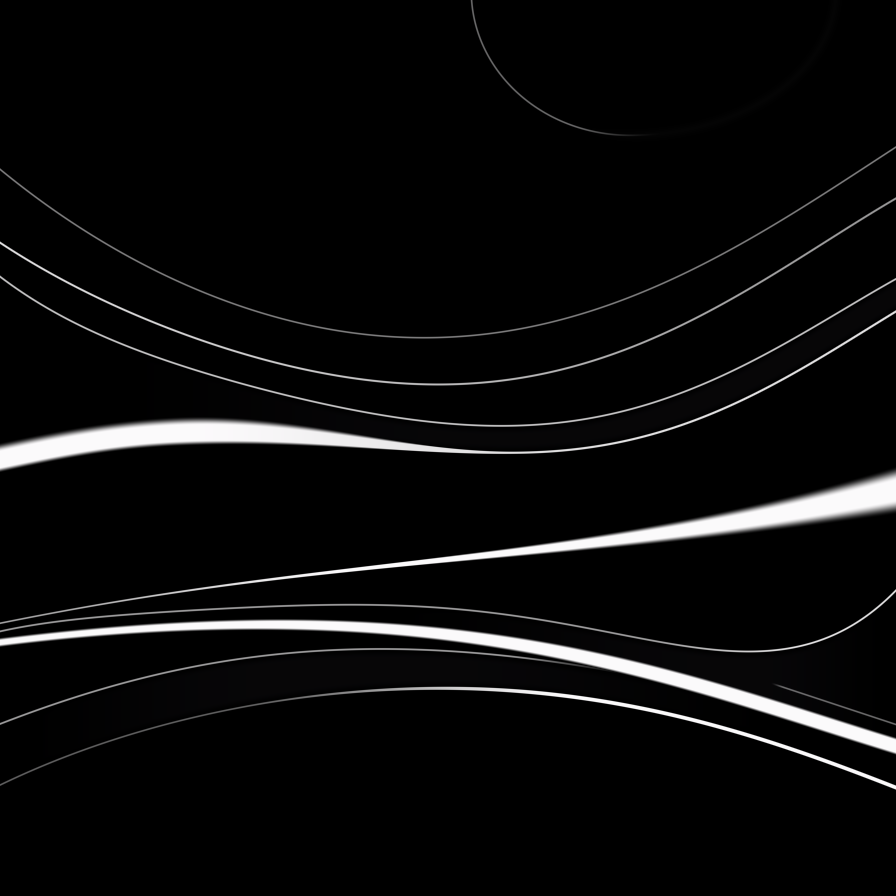
Write a WebGL 2 fragment shader that draws this background.

```glsl
#version 300 es
precision highp float;

uniform vec2 u_resolution;
out vec4 outColor;

// Height of a curve: even and odd polynomial terms in s = 2x - 1
struct Curve { vec3 even; vec3 odd; };

// Upper sweep, top to bottom
const Curve SWEEP_TOP  = Curve(vec3(0.6237, 0.2156, -0.0158), vec3(0.0229, 0.0066, -0.0171));
const Curve SWEEP_MID  = Curve(vec3(0.5710, 0.2105, -0.0276), vec3(0.0092, 0.0531, -0.0376));
const Curve SWEEP_LOW  = Curve(vec3(0.5273, 0.1605, 0.0022), vec3(-0.0423, 0.1069, -0.0659));
const Curve RIBBON_LEFT = Curve(vec3(0.4974, 0.0967, -0.0238), vec3(-0.0363, 0.1750, -0.0566));

// Lower sweep, top to bottom
const Curve RIBBON_RIGHT = Curve(vec3(0.3757, 0.0029, 0.0), vec3(0.0540, 0.0242, -0.0040));
const Curve HOOK       = Curve(vec3(0.3210, -0.1057, 0.1029), vec3(-0.0399, -0.0190, 0.0818));
const Curve SPUR       = Curve(vec3(0.3566, 0.0, 0.0), vec3(-0.1652, 0.0, 0.0));
const Curve BAND       = Curve(vec3(0.2917, -0.0792, 0.0126), vec3(-0.0579, -0.0066, 0.0066));
const Curve ARCH_INNER = Curve(vec3(0.2734, -0.0944, 0.0), vec3(-0.0300, 0.0249, -0.0079));
const Curve ARCH_OUTER = Curve(vec3(0.2318, -0.1094, 0.0), vec3(-0.0031, -0.0088, 0.0105));

// Faint loop at the top edge
const vec2 LOOP_CENTER = vec2(0.703, 1.010);
const vec2 LOOP_RADII_LEFT = vec2(0.177, 0.161);
const vec2 LOOP_RADII_RIGHT = vec2(0.230, 0.161);

const vec3 LIGHT = vec3(0.985, 0.98, 0.985);
const vec3 SHEEN = vec3(0.026, 0.023, 0.029);
const float HAIRLINE = 0.0009;
const float EDGE_PIXELS = 0.75;

float height(Curve c, float x) {
  float s = 2.0 * x - 1.0;
  float q = s * s;
  vec3 powers = vec3(1.0, q, q * q);
  return dot(c.even, powers) + s * dot(c.odd, powers);
}

float slope(Curve c, float x) {
  float s = 2.0 * x - 1.0;
  float q = s * s;
  return 2.0 * (s * (2.0 * c.even.y + 4.0 * c.even.z * q)
    + dot(c.odd, vec3(1.0, 3.0 * q, 5.0 * q * q)));
}

// Signed distance, positive above the curve
float curveDistance(Curve c, vec2 p) {
  float m = slope(c, p.x);
  return (p.y - height(c, p.x)) / sqrt(1.0 + m * m);
}

float lineMask(float d, float halfWidth, float softness) {
  float edge = max(softness, EDGE_PIXELS / min(u_resolution.x, u_resolution.y));
  return 1.0 - smoothstep(halfWidth - edge, halfWidth + edge, abs(d));
}

float stroke(Curve c, vec2 p, float halfWidth, float softness) {
  return lineMask(curveDistance(c, p), halfWidth, softness);
}

// Area between two curves
float between(Curve top, Curve bottom, vec2 p) {
  return smoothstep(0.0, 0.01, height(top, p.x) - p.y)
    * smoothstep(0.0, 0.01, p.y - height(bottom, p.x));
}

float loopLight(vec2 p) {
  vec2 offset = p - LOOP_CENTER;
  vec2 radii = offset.x < 0.0 ? LOOP_RADII_LEFT : LOOP_RADII_RIGHT;
  vec2 unit = offset / radii;
  float d = (dot(unit, unit) - 1.0) / max(2.0 * length(unit / radii), 0.001);
  float fade = 1.0 - smoothstep(0.63, 0.74, p.x);
  return 0.42 * fade * lineMask(d, HAIRLINE, 0.0)
    + 0.025 * (1.0 - fade) * lineMask(d, 0.002, 0.008);
}

void main() {
  vec2 p = gl_FragCoord.xy / u_resolution;
  float x = p.x;
  float light = loopLight(p);

  // Upper hairlines
  light = max(light, 0.50 * stroke(SWEEP_TOP, p, HAIRLINE, 0.0));
  light = max(light, mix(0.9, 0.6, x) * stroke(SWEEP_MID, p, 0.0011, 0.0));
  light = max(light, 0.78 * stroke(SWEEP_LOW, p, 0.0010, 0.0));

  // Left ribbon: softer above, narrowing into a line
  float narrowing = smoothstep(0.20, 0.58, x);
  float leftDistance = curveDistance(RIBBON_LEFT, p);
  float leftSoftness = mix(leftDistance > 0.0 ? 0.005 : 0.003, 0.0, narrowing);
  light = max(light, mix(1.0, 0.9, narrowing)
    * lineMask(leftDistance, mix(0.0125, 0.0012, narrowing), leftSoftness));

  // Right ribbon: widens and blurs towards the right edge
  float widening = x * x * x;
  light = max(light, mix(0.65, 1.0, smoothstep(0.0, 0.4, x))
    * stroke(RIBBON_RIGHT, p, HAIRLINE + 0.0175 * widening, 0.008 * widening));

  // Lower lines
  light = max(light, mix(0.62, 0.9, smoothstep(0.7, 0.9, x)) * stroke(HOOK, p, 0.0010, 0.0));
  light = max(light, 0.42 * smoothstep(0.86, 0.875, x) * stroke(SPUR, p, HAIRLINE, 0.0));
  light = max(light, stroke(BAND, p, mix(0.0038, 0.0080, smoothstep(0.0, 0.85, x)), 0.0018));
  light = max(light, 0.62 * (1.0 - smoothstep(0.55, 0.72, x)) * stroke(ARCH_INNER, p, 0.0010, 0.0));
  float brightening = smoothstep(0.25, 0.65, x);
  light = max(light, mix(0.38, 1.0, brightening)
    * stroke(ARCH_OUTER, p, mix(HAIRLINE, 0.0021, brightening), 0.0));

  // Faint sheen inside the folds
  float sheen = between(SWEEP_LOW, RIBBON_LEFT, p) * smoothstep(0.1, 0.5, x)
    + between(HOOK, BAND, p) * smoothstep(0.4, 0.8, x) * (1.0 - smoothstep(0.85, 1.0, x))
    + between(ARCH_INNER, ARCH_OUTER, p) * smoothstep(0.0, 0.3, x) * (1.0 - smoothstep(0.5, 0.9, x));

  outColor = vec4(mix(SHEEN * sheen, LIGHT, light), 1.0);
}
```
